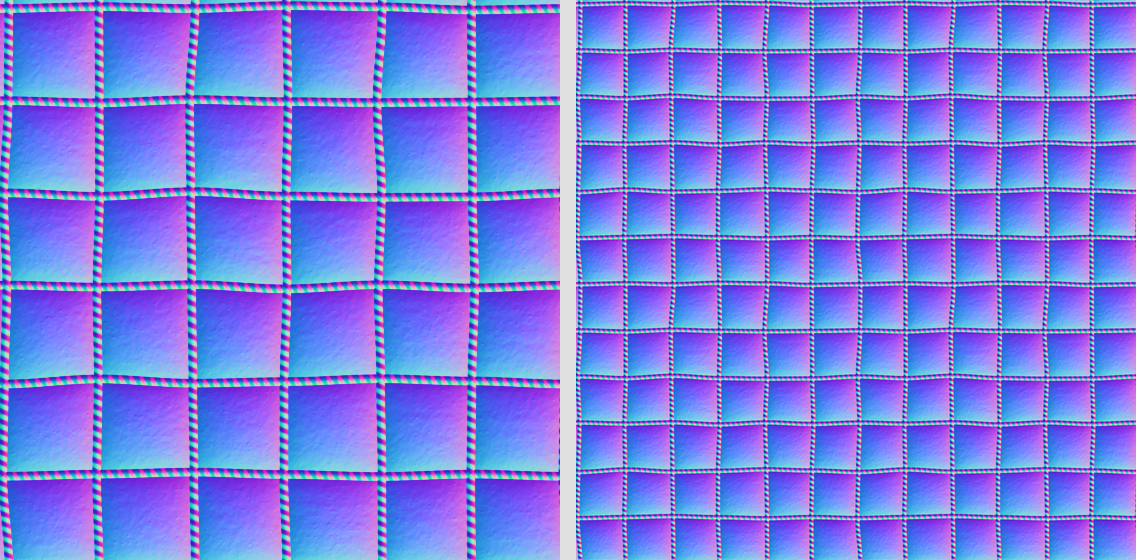
Left: one tile. Right: repeated 2 by 2.
Give the GLSL for this texture map, as a WebGL 2 fragment shader.

```glsl
#version 300 es
precision highp float;
// Tangent-space normal map of padded square tiles divided by twisted cords.
// Surface slopes are summed from a pillow profile, cord strands and grain,
// then packed as colour. All lattices wrap, so the map tiles seamlessly.

#define REPEATS 6.0        // tiles across and down
#define CORD_RADIUS 0.046  // in tile widths
#define STRANDS 9.0        // cord strands per tile side
#define TWIST 0.17         // slant of the strands
#define WOBBLE 0.035       // wander of the cords
#define GRAIN 0.10         // fine surface roughness
#define CREASE 0.06        // long shallow wrinkles
#define PIMPLE 0.28        // sparse raised specks
#define TILT vec2(-0.08, -0.06)

uniform vec2 u_resolution;
out vec4 fragColor;

const float TAU = 6.2831853;

float hash(vec2 p) {
    vec3 h = fract(p.xyx * vec3(0.1031, 0.1030, 0.0973));
    h += dot(h, h.yzx + 33.33);
    return fract((h.x + h.y) * h.z);
}

// Value noise on a lattice that wraps after "period" cells.
float noise(vec2 p, vec2 period) {
    vec2 i = floor(p), f = fract(p);
    f = f * f * (3.0 - 2.0 * f);
    vec2 a = mod(i, period), b = mod(i + 1.0, period);
    return mix(mix(hash(a), hash(vec2(b.x, a.y)), f.x),
               mix(hash(vec2(a.x, b.y)), hash(b), f.x), f.y);
}

float scaledNoise(vec2 p, vec2 scale, float seed) {
    return noise(p * scale + seed, REPEATS * scale);
}

// Slope of the noise per lattice cell, facing right and down.
vec2 noiseSlope(vec2 p, vec2 scale, float seed) {
    vec2 e = 0.35 / scale;
    float right = scaledNoise(p + vec2(e.x, 0.0), scale, seed);
    float left  = scaledNoise(p - vec2(e.x, 0.0), scale, seed);
    float up    = scaledNoise(p + vec2(0.0, e.y), scale, seed);
    float down  = scaledNoise(p - vec2(0.0, e.y), scale, seed);
    return vec2(left - right, up - down) / 0.7;
}

// Small round specks, one candidate per lattice cell.
vec2 pimpleSlope(vec2 p) {
    const float density = 14.0;
    vec2 g = p * density;
    vec2 id = mod(floor(g), REPEATS * density);
    vec2 center = 0.3 + 0.4 * vec2(hash(id + 3.0), hash(id + 17.0));
    vec2 d = (fract(g) - center) / 0.28;
    float present = step(0.80, hash(id + 41.0));
    return vec2(d.x, -d.y) * 2.5 * exp(-2.5 * dot(d, d)) * present;
}

// Convex cushion, steeper towards its rim, with faint changes per tile.
vec2 tileSlope(vec2 p) {
    vec2 q = (fract(p) * 2.0 - 1.0) / (1.0 - 2.0 * CORD_RADIUS);
    vec2 q2 = q * q;
    vec2 slope = q * (0.62 + 0.52 * q2 * q2) * (1.0 - 0.25 * q2.yx);
    slope.y = -slope.y;
    vec2 id = mod(floor(p), REPEATS);
    vec2 lean = vec2(hash(id + 7.0), hash(id + 29.0)) - 0.5;
    slope += TILT + 0.08 * lean;
    slope += GRAIN * noiseSlope(p, vec2(20.0), 5.0);
    slope += GRAIN * noiseSlope(p, vec2(38.0), 11.0);
    slope += CREASE * noiseSlope(p, vec2(3.0, 12.0), 23.0);
    return slope + PIMPLE * pimpleSlope(p);
}

// x: slope across the cord, y: slope along it.
vec2 cordSlope(float across, float along) {
    float strand = sin(TAU * (along * STRANDS + TWIST * across));
    return vec2(2.3 * across + 0.45 * strand, 1.7 * strand);
}

void main() {
    vec2 uv = gl_FragCoord.xy / u_resolution;
    vec2 p = uv * REPEATS + vec2(-0.06, 0.085);
    float pixel = REPEATS / min(u_resolution.x, u_resolution.y);

    // Wandering cord grid
    vec2 wander = vec2(noise(p, vec2(REPEATS)),
                       noise(p + 50.0 * REPEATS + vec2(2.0, 3.0), vec2(REPEATS)));
    p += WOBBLE * (2.0 * wander - 1.0);
    vec2 u = (fract(p + 0.5) - 0.5) / CORD_RADIUS;

    // Both cord directions; the higher one shows at a crossing
    vec2 v = cordSlope(u.x, p.y);
    vec2 h = cordSlope(u.y, p.x);
    vec2 vertical = vec2(v.x, -v.y);
    vec2 horizontal = vec2(h.y, -h.x);
    float soft = pixel / CORD_RADIUS;
    vec2 dist = abs(u);
    float pick = smoothstep(-soft, soft, dist.x - dist.y);
    vec2 cord = mix(vertical, horizontal, pick);
    float cover = 1.0 - smoothstep(1.0 - soft, 1.0 + soft, min(dist.x, dist.y));

    // Pack the unit normal as colour
    vec3 tileNormal = normalize(vec3(tileSlope(p), 1.0));
    vec3 cordNormal = normalize(vec3(cord, 0.85));
    vec3 normal = normalize(mix(tileNormal, cordNormal, cover));
    fragColor = vec4(normal * 0.5 + 0.5, 1.0);
}
```
